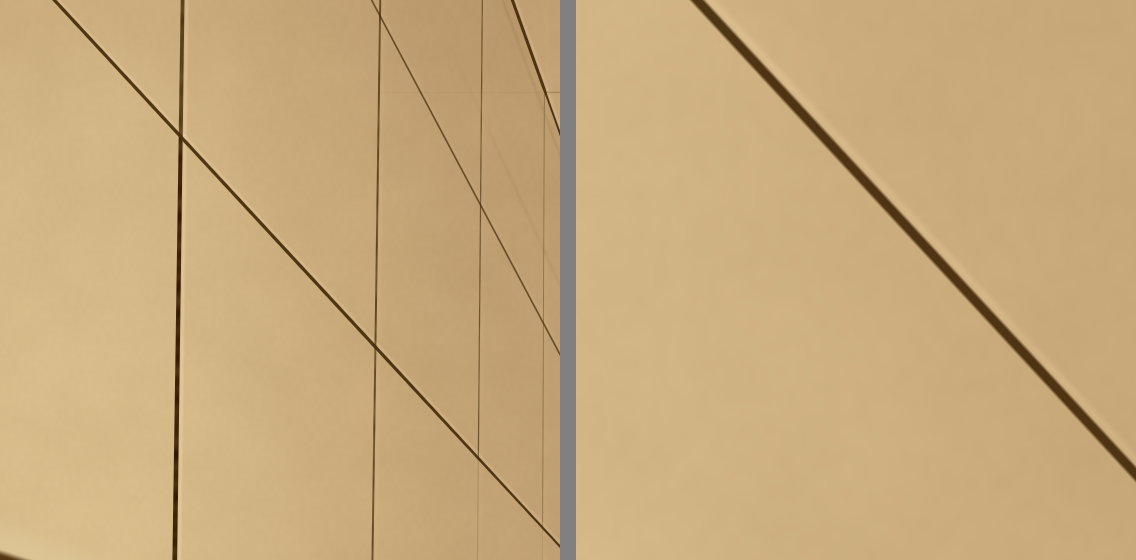
Left, the full canvas; right, a detail of the centre.
This texture is drawn by a WebGL 2 fragment shader. Its source:

```glsl
#version 300 es
precision highp float;
// Tan wall panels in steep perspective, split by dark tapering seams.
uniform vec2 u_resolution;
out vec4 fragColor;

vec2 hashGradient(vec2 cell) {
    float angle = 6.2832 * fract(sin(dot(cell, vec2(127.1, 311.7))) * 43758.5);
    return vec2(cos(angle), sin(angle));
}

float gradientNoise(vec2 p) {
    vec2 i = floor(p), f = fract(p);
    vec2 u = f * f * f * (f * (f * 6.0 - 15.0) + 10.0);
    vec2 e = vec2(0.0, 1.0);
    float low = mix(dot(hashGradient(i), f),
                    dot(hashGradient(i + e.yx), f - e.yx), u.x);
    float high = mix(dot(hashGradient(i + e.xy), f - e.xy),
                     dot(hashGradient(i + e.yy), f - e.yy), u.x);
    return mix(low, high, u.y);
}

// Share of a pixel-wide box covered by a band around zero distance
float bandCover(float dist, float halfWidth, float blur) {
    float top = min(dist + 0.5 * blur, halfWidth);
    float bottom = max(dist - 0.5 * blur, -halfWidth);
    return clamp((top - bottom) / blur, 0.0, 1.0);
}

// Signed distance to a ray of given slope through the vanishing point
float rayDistance(vec2 q, float slope) {
    return (q.y - slope * q.x) / sqrt(1.0 + slope * slope);
}

void main() {
    vec2 uv = gl_FragCoord.xy / u_resolution;
    float blur = max(1.0 / u_resolution.y, 0.0018);
    vec2 q = vec2(1.4284 - uv.x, uv.y + 0.4388);
    float slope = q.y / q.x;

    // Warm light falling off to the right and toward the top
    float shade = 0.72 * smoothstep(0.15, 1.0, uv.x) + 0.28 * uv.y * uv.y;
    shade += 0.1 * smoothstep(0.8, 1.0, uv.y) * (1.0 - uv.x);
    vec3 color = mix(vec3(0.845, 0.735, 0.54), vec3(0.72, 0.59, 0.415), shade);
    color += 0.035 * smoothstep(-blur, blur, rayDistance(q, 2.802));

    // Soft mottling and fine grain
    float mottle = gradientNoise(uv * 7.0) + 0.6 * gradientNoise(uv * 19.0 + 4.0);
    color += 0.014 * mottle + 0.008 * gradientNoise(uv * vec2(90.0, 70.0));

    // Faint reflected seams and a level joint on the far panels
    float far = smoothstep(0.78, 0.92, uv.x);
    color -= 0.03 * far * bandCover(rayDistance(q, 2.17), 0.002, 0.006);
    color -= 0.04 * far * bandCover(rayDistance(q, 2.71), 0.002, 0.005);
    float joint = bandCover(uv.y - 0.835, 0.0013, blur);
    color -= joint * (0.018 * step(0.68, uv.x) + 0.09 * step(0.974, uv.x));

    // Upright seams, crowding and thinning toward the vanishing point
    for (int i = 0; i < 4; i++) {
        float n = float(i);
        float depth = 2.485 / (n + 2.2);
        float lean = 0.014 * smoothstep(0.3, 0.8, depth);
        float dist = uv.x - (1.4486 - depth) - lean * (uv.y - 0.5);
        float halfWidth = 0.0042 / (1.0 + 1.4 * n);
        float strength = 1.0 - 0.12 * n;
        if (i == 0) {
            halfWidth *= 1.0 - 0.2 * uv.y;
            strength -= 0.2 * smoothstep(1.07, 1.09, slope);
        }
        if (i > 1) strength *= mix(0.25, 1.0, smoothstep(1.07, 1.09, slope));
        if (i > 2) strength *= 0.75 * (1.0 - smoothstep(2.79, 2.81, slope));
        strength *= 1.0 + 0.25 * gradientNoise(vec2(n * 7.3, uv.y * 40.0));
        float rim = bandCover(dist - halfWidth - 0.004, 0.003, 0.004);
        color += 0.05 * rim / (1.0 + 3.0 * n);
        vec3 seam = mix(vec3(0.25, 0.15, 0.04), vec3(0.36, 0.26, 0.11), min(n, 1.0));
        color = mix(color, seam, strength * bandCover(dist, halfWidth, blur));
    }

    // Slanting seams converging on the vanishing point
    for (int i = 0; i < 3; i++) {
        float r = float(i);
        float dist = rayDistance(q, 1.0806 + 0.7401 * r + 0.0603 * r * r);
        float halfWidth = 0.0029 * mix(0.65, 1.0, smoothstep(0.4, 0.8, q.x));
        float strength = 0.95;
        if (i == 1) {
            halfWidth = 0.0015;
            strength = 0.72;
        }
        if (i == 2) halfWidth = mix(0.0017, 0.0027, smoothstep(0.82, 0.85, uv.y));
        float rim = bandCover(dist - halfWidth - 0.003, 0.002, 0.004);
        color += (i == 1 ? 0.015 : 0.045) * rim;
        color = mix(color, vec3(0.28, 0.18, 0.05),
                    strength * bandCover(dist, halfWidth, blur));
    }

    // Pale ledge and dark gap in the lower left corner
    float ledge = 1.0 - smoothstep(0.325, 0.375, slope);
    color = mix(color, vec3(0.87, 0.78, 0.6), 0.7 * ledge);
    float gap = 1.0 - smoothstep(0.312, 0.322, slope);
    color = mix(color, vec3(0.33, 0.22, 0.07), gap);

    fragColor = vec4(clamp(color, 0.0, 1.0), 1.0);
}
```
